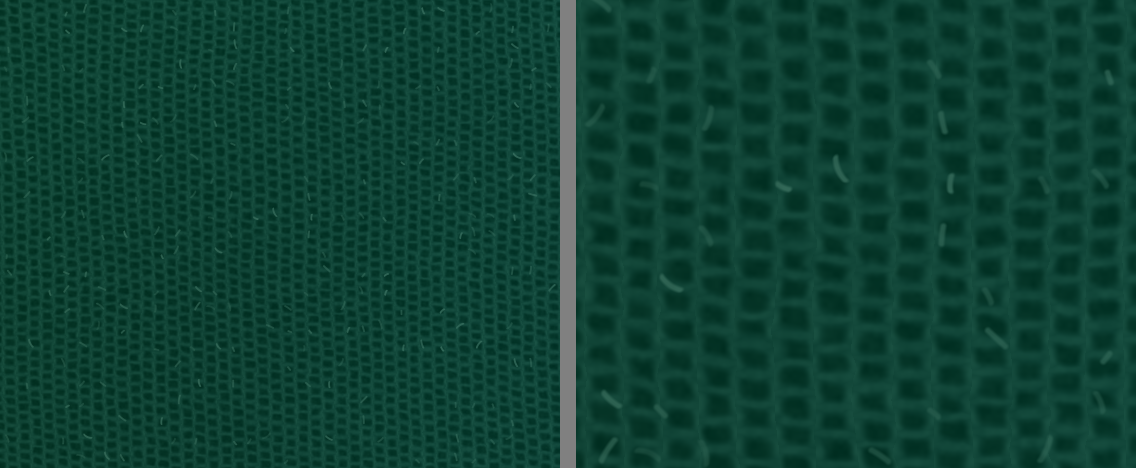
Left, the full canvas; right, a detail of the centre.
This texture is drawn by a WebGL 1 fragment shader. Its source:

```glsl
precision highp float;
// Dark green woven canvas: staggered pits between raised threads, with stray lint.

uniform vec2 u_resolution;

#define COLUMNS 44.0
#define ROWS 46.0
#define PIT_SIZE vec2(0.34, 0.29)
#define PIT_SOFTNESS 0.17
#define JITTER 0.13
#define WAVER 0.16
#define LEAN 0.55
#define LINT_GRID 30.0
#define LINT_CHANCE 0.28
#define GRAIN 0.026

const vec3 PIT_COLOR = vec3(0.012, 0.205, 0.148);
const vec3 CLOTH_COLOR = vec3(0.050, 0.262, 0.208);
const vec3 THREAD_COLOR = vec3(0.095, 0.318, 0.256);
const vec3 LINT_COLOR = vec3(0.220, 0.440, 0.370);

float hash(vec2 p) {
  return fract(sin(dot(p, vec2(127.1, 311.7))) * 43758.5453);
}

vec2 hash2(vec2 p) {
  return vec2(hash(p), hash(p + 47.3));
}

float noise(vec2 p) {
  vec2 i = floor(p);
  vec2 f = fract(p);
  f = f * f * (3.0 - 2.0 * f);
  float low = mix(hash(i), hash(i + vec2(1.0, 0.0)), f.x);
  float high = mix(hash(i + vec2(0.0, 1.0)), hash(i + vec2(1.0, 1.0)), f.x);
  return mix(low, high, f.y);
}

float roundedBox(vec2 p, vec2 halfSize, float radius) {
  vec2 q = abs(p) - halfSize + radius;
  return length(max(q, 0.0)) + min(max(q.x, q.y), 0.0) - radius;
}

// Weave coordinates, one unit per pit, with leaning and wavering threads.
vec2 weavePosition(vec2 uv) {
  vec2 g = uv * vec2(COLUMNS, ROWS);
  g.x += LEAN * (uv.y - 0.5) + 0.5 * (noise(uv * 5.0) - 0.5);
  g.y += 0.8 * (noise(uv * 4.0 + 9.0) - 0.5);
  g += WAVER * (vec2(noise(g * 1.7), noise(g * 1.7 + 31.0)) - 0.5);
  return g;
}

vec3 weave(vec2 g) {
  float column = floor(g.x);
  g.y += 0.5 * mod(column, 2.0) + 0.24 * (hash(vec2(column, 3.0)) - 0.5);
  vec2 cell = floor(g);
  vec2 f = fract(g) - 0.5;
  vec2 vary = hash2(cell) - 0.5;

  // Raised threads between columns, swelling beside each pit.
  float side = abs(f.x);
  float ridge = smoothstep(0.20, 0.48, side);
  float bridge = smoothstep(0.24, 0.48, abs(f.y));
  float raised = max(ridge * (0.72 + 0.28 * cos(6.2832 * f.y)), 0.62 * bridge);
  raised *= 0.72 + 0.5 * noise(g * vec2(2.1, 2.7) + 15.0);
  vec3 color = mix(CLOTH_COLOR, THREAD_COLOR, clamp(raised, 0.0, 1.0));

  // Dark pit, uneven in size, place and depth.
  vec2 size = PIT_SIZE * (0.94 + 0.32 * vec2(vary.y, vary.x));
  vec2 local = f - JITTER * vary;
  local.y += 0.12 * local.x;
  float d = roundedBox(local, size, 0.18);
  float pit = 1.0 - smoothstep(-PIT_SOFTNESS, PIT_SOFTNESS, d);
  pit *= 0.88 + 0.24 * hash(cell + 8.0);
  return mix(color, PIT_COLOR, clamp(pit, 0.0, 1.0));
}

// Short bent fibres, at most one in each square of a coarse grid.
float lint(vec2 p) {
  vec2 q = p * LINT_GRID;
  vec2 cell = floor(q);
  vec2 seed = hash2(cell + 71.0);
  vec2 local = fract(q) - 0.3 - 0.4 * seed;
  float angle = 0.5 + 2.4 * hash(cell + 5.0);
  vec2 along = vec2(cos(angle), sin(angle));
  float t = dot(local, along);
  float bend = dot(local, vec2(-along.y, along.x)) + 2.0 * (seed.x - 0.5) * t * t;
  float reach = 0.08 + 0.14 * seed.y;
  float d = length(vec2(max(abs(t) - reach, 0.0), bend));
  float present = step(hash(cell + 19.0), LINT_CHANCE);
  return present * (0.35 + 0.5 * seed.x) * (1.0 - smoothstep(0.015, 0.085, d));
}

void main() {
  vec2 uv = gl_FragCoord.xy / u_resolution;
  vec2 p = gl_FragCoord.xy / u_resolution.x;
  vec3 color = weave(weavePosition(uv));
  color = mix(color, LINT_COLOR, lint(p));

  // Fuzzy fibre grain.
  float grain = noise(p * vec2(190.0, 160.0)) + 0.6 * noise(p * 330.0 + 5.0) - 0.8;
  color += GRAIN * grain * vec3(0.8, 1.0, 0.9);

  // Broad uneven light: brighter at upper right, greener at the left.
  float light = 0.97 + 0.07 * (uv.y - 0.5) + 0.06 * (uv.x - 0.5);
  light += 0.08 * (noise(uv * 2.5 + 2.0) - 0.5);
  color *= light;
  color.b += 0.014 * (uv.x - 0.4);
  gl_FragColor = vec4(clamp(color, 0.0, 1.0), 1.0);
}
```
